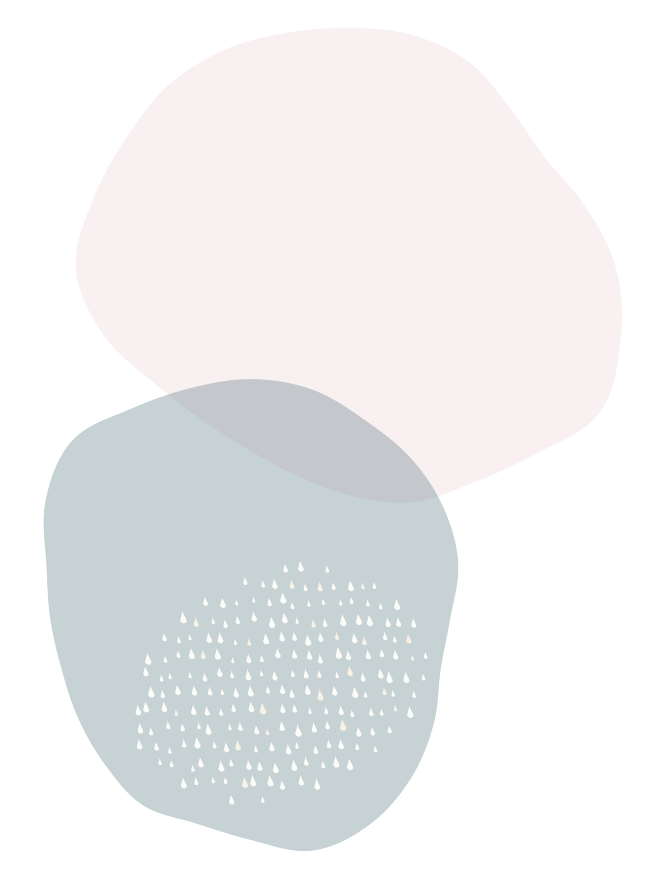
This background is drawn by a WebGL 2 fragment shader. Its source:

```glsl
#version 300 es
precision highp float;
// Two soft overlapping organic blobs, the lower one sprinkled with small pale drops.

uniform vec2 u_resolution;
out vec4 outColor;

const float TAU = 6.2831853;
const vec2 CANVAS = vec2(576.0, 768.0); // layout units spanning the canvas

const vec3 PAPER = vec3(1.0);
const vec3 BLUSH = vec3(0.971, 0.940, 0.944);
const vec3 MIST = vec3(0.780, 0.824, 0.830);
const vec3 OVERLAP = vec3(0.769, 0.780, 0.795);
const vec3 IVORY = vec3(0.985, 0.985, 0.970);
const vec3 CREAM = vec3(0.970, 0.945, 0.900);

// Radii every 15 degrees, counterclockwise from the right
const int SPOKES = 24;
const float BLUSH_RADII[SPOKES] = float[SPOKES](
    228.0, 208.0, 192.0, 194.0, 204.0, 207.0, 206.0, 209.0,
    216.0, 221.0, 222.0, 228.0, 235.0, 219.0, 195.0, 182.0,
    178.0, 183.0, 194.5, 207.5, 212.0, 225.0, 247.0, 240.0);
const float MIST_RADII[SPOKES] = float[SPOKES](
    171.0, 184.0, 190.5, 194.0, 196.0, 203.0, 205.0, 204.0,
    207.0, 216.0, 203.0, 181.5, 172.0, 168.0, 171.0, 177.0,
    185.0, 182.0, 190.0, 206.0, 204.0, 194.0, 181.0, 168.5);

float hash(vec2 p, float seed) {
    vec3 q = fract(vec3(p.xyx) * vec3(0.1031, 0.1030, 0.0973) + seed * 0.137);
    q += dot(q, q.yzx + 33.33);
    return fract((q.x + q.y) * q.z);
}

float coverage(float dist, float pixel) {
    return 1.0 - smoothstep(-0.6 * pixel, 0.6 * pixel, dist);
}

// Closed outline: Catmull-Rom interpolation of the radii around the center
float blobDistance(vec2 p, float radii[SPOKES]) {
    float turn = fract(atan(p.y, p.x) / TAU + 1.0) * float(SPOKES);
    int i = int(turn) % SPOKES;
    float t = fract(turn);
    float a = radii[(i + SPOKES - 1) % SPOKES];
    float b = radii[i];
    float c = radii[(i + 1) % SPOKES];
    float d = radii[(i + 2) % SPOKES];
    float radius = b + 0.5 * t * (c - a + t * (2.0 * a - 5.0 * b + 4.0 * c - d
                 + t * (3.0 * (b - c) + d - a)));
    return length(p) - radius;
}

// Round base with a pointed tip above
float dropDistance(vec2 p, float radius, float tip) {
    return p.y < 0.0 ? length(p) - radius : abs(p.x) - radius * (1.0 - p.y / tip);
}

// Jittered rows of drops kept inside a tilted ellipse; returns coverage and tint
vec2 dropField(vec2 p, vec2 cell, vec2 halfSize, float pixel) {
    float row = floor(p.y / cell.y);
    p.x += cell.x * hash(vec2(row, 7.0), 1.0);
    vec2 id = vec2(floor(p.x / cell.x), row);
    vec2 middle = (id + 0.5) * cell;
    vec2 jitter = vec2(hash(id, 2.0), hash(id, 3.0)) - 0.5;
    vec2 spot = middle + jitter * vec2(0.48, 0.40) * cell;

    vec2 e = (spot - vec2(cell.x * hash(vec2(row, 7.0), 1.0), 0.0)) / halfSize;
    float inside = step(dot(e, e) - 0.45 * e.x * e.y, 1.1);
    float size = mix(0.55, 1.15, hash(id, 4.0));
    vec2 q = p - spot + vec2(0.0, 1.5);
    q.x += 0.12 * q.y;
    float shape = coverage(dropDistance(q, 2.4 * size, 6.3 * size), pixel);
    return vec2(shape * inside, step(0.9, hash(id, 5.0)));
}

void main() {
    float pixel = CANVAS.y / u_resolution.y;
    vec2 p = (gl_FragCoord.xy - 0.5 * u_resolution) * pixel + 0.5 * CANVAS;

    // Blobs and their shared area
    float blush = coverage(blobDistance(p - vec2(300.0, 538.0), BLUSH_RADII), pixel);
    float mist = coverage(blobDistance(p - vec2(215.0, 238.0), MIST_RADII), pixel);
    vec3 color = mix(PAPER, BLUSH, blush);
    color = mix(color, mix(MIST, OVERLAP, blush), mist);

    // Drops
    vec2 drops = dropField(p - vec2(240.0, 182.0), vec2(12.5, 15.5), vec2(118.0, 94.0), pixel);
    color = mix(color, mix(IVORY, CREAM, drops.y), drops.x);

    outColor = vec4(color, 1.0);
}
```
